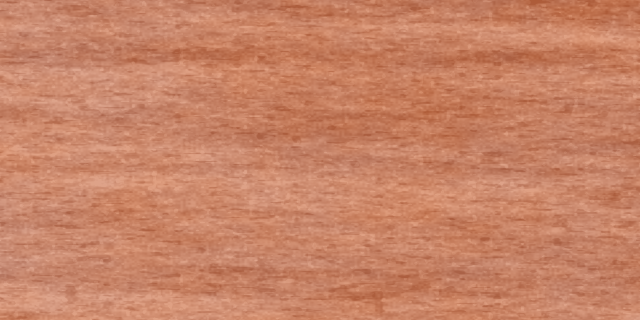
Reproduce this texture procedurally as a Shadertoy shader.

```glsl
// Planed reddish wood with fine horizontal grain, soft dark belts and short pores.

#define MID_WOOD    vec3(0.790, 0.522, 0.408)
#define TONE_STEP   vec3(0.032, 0.041, 0.042)
#define PINK_SHIFT  vec3(-0.005, 0.009, 0.022)
#define GRAIN_TILT  0.012
#define BAND_GAIN   0.95
#define STREAK_GAIN 0.85
#define FIBRE_GAIN  0.95
#define SPECK_GAIN  0.90
#define PORE_GAIN   1.60
#define FLECK_GAIN  1.20

float hash(vec2 cell) {
    vec3 q = fract(vec3(cell.xyx) * 0.1031);
    q += dot(q, q.yzx + 33.33);
    return fract((q.x + q.y) * q.z);
}

// Smooth value noise in -1..1
float noise(vec2 p) {
    vec2 cell = floor(p);
    vec2 f = fract(p);
    f = f * f * (3.0 - 2.0 * f);
    float low = mix(hash(cell), hash(cell + vec2(1, 0)), f.x);
    float high = mix(hash(cell + vec2(0, 1)), hash(cell + vec2(1, 1)), f.x);
    return 2.0 * mix(low, high, f.y) - 1.0;
}

// Layers of noise stretched along the grain
float streaks(vec2 p, vec2 scale) {
    float sum = 0.0;
    float weight = 1.0;
    for (int i = 0; i < 3; i++) {
        sum += weight * noise(p * scale + float(i) * 37.7);
        scale *= vec2(2.2, 1.8);
        weight *= 0.8;
    }
    return sum;
}

// Soft horizontal belt of given height and half width
float belt(float y, float centre, float width) {
    float d = (y - centre) / width;
    return exp(-d * d);
}

void mainImage(out vec4 fragColor, in vec2 fragCoord) {
    vec2 p = fragCoord / iResolution.y;
    float across = fragCoord.x / iResolution.x;

    // Grain lines drift slightly instead of running dead straight
    vec2 g = p;
    g.y += GRAIN_TILT * (p.x - 1.0) + 0.006 * noise(p * vec2(1.6, 3.0));

    // Broad bands and growth belts, broken up along their length
    float tone = BAND_GAIN * noise(g * vec2(0.8, 13.0) + 5.0);
    float patchy = 0.85 + 0.5 * noise(g * vec2(2.5, 16.0) + 71.0);
    float darkBelts = 1.6 * belt(g.y, 0.82, 0.028)
                    + 1.1 * belt(g.y, 0.98, 0.050)
                    + 1.0 * belt(g.y, 0.57, 0.050) * smoothstep(0.25, 0.55, across)
                    + 0.9 * belt(g.y, 0.13, 0.045);
    float lightBelts = 0.8 * belt(g.y, 0.89, 0.030)
                     + 0.7 * belt(g.y, 0.44, 0.030)
                     + 0.7 * belt(g.y, 0.04, 0.030);
    tone += patchy * (lightBelts - darkBelts);

    // Streaks, fibres and surface speckle
    tone += STREAK_GAIN * streaks(g, vec2(3.0, 34.0));
    tone += FIBRE_GAIN * noise(g * vec2(38.0, 135.0) + 13.0);
    tone += SPECK_GAIN * noise(p * vec2(125.0, 165.0) + 29.0);

    // Short dark pores and pale flecks
    float pores = smoothstep(0.42, 0.72, noise(g * vec2(27.0, 118.0) + 151.0));
    float flecks = smoothstep(0.45, 0.75, noise(g * vec2(60.0, 125.0) + 233.0));
    tone += FLECK_GAIN * flecks - PORE_GAIN * pores;

    // Paler and pinker at the left, warmer toward the middle
    float leftGlow = 1.0 - smoothstep(0.0, 0.45, across);
    tone += 0.35 * leftGlow;
    float pink = 0.8 * leftGlow - 0.1
               + 1.2 * noise(p * vec2(2.2, 6.0) + 91.0)
               + 0.9 * noise(p * vec2(12.0, 28.0) + 57.0);

    vec3 wood = MID_WOOD + TONE_STEP * clamp(tone, -3.6, 2.6) + PINK_SHIFT * pink;
    fragColor = vec4(wood, 1.0);
}
```
